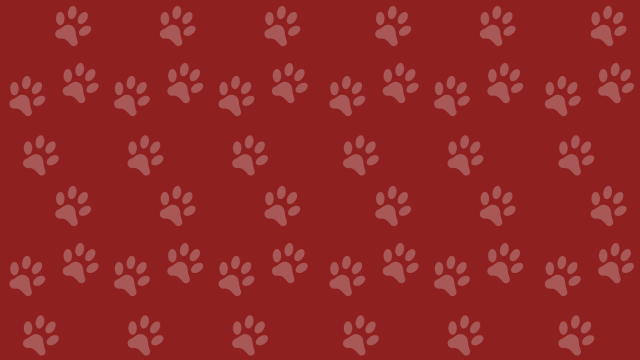
A Shadertoy shader for this pattern:

```glsl
// Pale paw prints scattered in a repeating four-print group on a deep red ground.
#define GROUND vec3(0.557, 0.127, 0.125)
#define PRINT vec3(0.663, 0.345, 0.345)
#define CANVAS vec2(768.0, 432.0)
#define COLUMN_STEP 125.5
#define COLUMN_SLACK 7.5
#define ROW_STEP 216.0
#define PAW_SCALE 1.5
#define TOE_RADII vec2(7.6, 12.0)

// Approximate distance to an ellipse whose long axis leans clockwise from upright
float toe(vec2 p, vec2 center, float lean) {
    p -= center;
    float c = cos(lean), s = sin(lean);
    p = vec2(c * p.x + s * p.y, s * p.x - c * p.y);
    float k = length(p / TOE_RADII);
    return k * (k - 1.0) / max(length(p / (TOE_RADII * TOE_RADII)), 1e-4);
}

// Capsule with a radius that changes along its length
float taper(vec2 p, vec2 a, vec2 b, float ra, float rb) {
    vec2 ab = b - a;
    float h = clamp(dot(p - a, ab) / dot(ab, ab), 0.0, 1.0);
    return length(p - a - ab * h) - mix(ra, rb, h);
}

float smoothMin(float a, float b, float k) {
    float h = max(k - abs(a - b), 0.0) / k;
    return min(a, b) - h * h * k * 0.25;
}

// Bent pad with four toes fanned above it, y pointing down
float paw(vec2 p) {
    vec2 heart = vec2(-8.0, 11.5);
    float left = taper(p, vec2(-22.5, 14.5), heart, 8.5, 12.5);
    float heel = taper(p, heart, vec2(2.5, 29.5), 12.5, 7.0);
    float d = smoothMin(left, heel, 4.0);
    d = min(d, toe(p, vec2(-22.0, -13.0), 0.0));
    d = min(d, toe(p, vec2(-0.5, -24.0), 0.2));
    d = min(d, toe(p, vec2(18.5, -14.0), 0.6));
    return min(d, toe(p, vec2(22.5, 9.0), 1.0));
}

// Left edge of a column; wider gaps follow the third and fifth columns
float columnStart(float i) {
    return COLUMN_STEP * i + COLUMN_SLACK * (step(3.0, i) + step(5.0, i));
}

void mainImage(out vec4 fragColor, in vec2 fragCoord) {
    float unit = CANVAS.y / iResolution.y;
    vec2 p = fragCoord * unit;
    p.y = CANVAS.y - p.y;

    // Fold into one group of prints
    p = mod(p, vec2(CANVAS.x, ROW_STEP));
    float start = 0.0;
    for (int i = 1; i < 6; i++) {
        float edge = columnStart(float(i));
        if (p.x >= edge) start = edge;
    }
    p.x -= start;

    // Nearest of the four prints
    vec2 prints[4] = vec2[4](vec2(87.0, 31.0), vec2(96.0, 99.5),
                             vec2(32.0, 115.0), vec2(48.3, 186.3));
    float d = 1e3;
    for (int i = 0; i < 4; i++) d = min(d, paw((p - prints[i]) * PAW_SCALE));

    float blur = 0.7 * unit * PAW_SCALE;
    fragColor = vec4(mix(PRINT, GROUND, smoothstep(-blur, blur, d)), 1.0);
}
```
